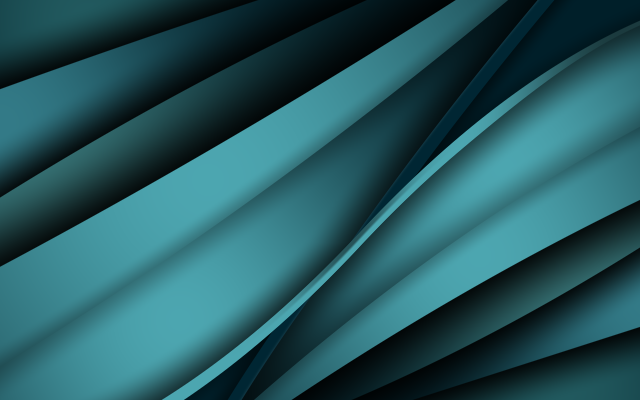
This background is drawn by a Shadertoy shader. Its source:

```glsl
// Overlapping teal paper sheets fanned diagonally, split by a bright twisted ribbon.

const vec3 DEEP = vec3(0.0, 0.095, 0.125);
const vec3 NAVY = vec3(0.0, 0.12, 0.16);
const vec3 PINE = vec3(0.13, 0.35, 0.37);
const vec3 SAGE = vec3(0.21, 0.44, 0.45);
const vec3 TEAL = vec3(0.20, 0.48, 0.53);
const vec3 AQUA = vec3(0.30, 0.65, 0.69);

// Antialiased coverage of the side where d is positive
float cover(float d) {
    float soft = 0.8 / iResolution.y;
    return smoothstep(-soft, soft, d);
}

// Signed height above a parabolic edge
float aboveArc(vec2 p, float base, float slope, float bend) {
    return p.y - (base + p.x * (slope + p.x * bend));
}

// Sheet lit by a round glow
vec3 sheet(vec2 p, vec2 centre, float radius, vec3 tint) {
    vec2 q = (p - centre) / radius;
    return mix(DEEP, tint, exp(-dot(q, q)));
}

// Contact shadow: darkest at d = 0, gone at d = width
float shade(float d, float width, float strength) {
    return 1.0 - strength * (1.0 - smoothstep(-0.25 * width, width, d));
}

// Fan in the upper left; each lower sheet shades the one above it
vec3 upperFan(vec2 p, float ribbonGap) {
    float e1 = aboveArc(p, 0.777, 0.362, -0.026);
    float e2 = aboveArc(p, 0.506, 0.624, -0.093);
    float e3 = aboveArc(p, 0.333, 0.533, 0.046);
    float e4 = aboveArc(p, 0.083, 0.610, 0.088);

    vec3 a = sheet(p, vec2(0.22, 0.95), 0.40, PINE) * shade(e1, 0.13, 1.0);
    vec3 b = sheet(p, vec2(0.00, 0.69), 0.50, TEAL) * shade(e2, 0.15, 1.0);
    vec3 c = sheet(p, vec2(0.15, 0.50), 0.58, SAGE) * shade(e3, 0.20, 1.0);
    vec3 d = sheet(p, vec2(0.52, 0.55), 0.95, AQUA) * shade(e4, 0.06, 0.30);
    vec3 e = sheet(p, vec2(0.45, 0.20), 0.64, AQUA);
    e *= shade(-e4, 0.09, 0.32) * shade(ribbonGap, 0.12, 0.75);

    vec3 col = mix(a, b, cover(-e1));
    col = mix(col, c, cover(-e2));
    col = mix(col, d, cover(-e3));
    return mix(col, e, cover(-e4));
}

// Fan in the lower right; each upper sheet shades the one below it
vec3 lowerFan(vec2 p, float ribbonGap) {
    float e1 = aboveArc(p, -0.628, 1.101, -0.176);
    float e2 = aboveArc(p, -0.542, 0.821, -0.106);
    float e3 = aboveArc(p, -0.269, 0.184, 0.139);
    float e4 = aboveArc(p, -0.331, 0.321, 0.0);

    vec3 a = sheet(p, vec2(1.26, 0.58), 0.62, AQUA);
    a *= shade(e1, 0.09, 0.35) * shade(ribbonGap, 0.12, 0.65);
    vec3 b = sheet(p, vec2(1.20, 0.36), 0.68, AQUA) * shade(-e1, 0.06, 0.30);
    vec3 c = sheet(p, vec2(1.45, 0.30), 0.48, SAGE) * shade(-e2, 0.17, 1.0);
    vec3 d = sheet(p, vec2(1.62, 0.25), 0.42, TEAL) * shade(-e3, 0.14, 1.0);
    vec3 e = sheet(p, vec2(1.40, 0.03), 0.40, PINE) * shade(-e4, 0.12, 1.0);

    vec3 col = mix(a, b, cover(-e1));
    col = mix(col, c, cover(-e2));
    col = mix(col, d, cover(-e3));
    return mix(col, e, cover(-e4));
}

// Dark wedge with a blade along its edge; inside is the depth past that edge
vec3 wedge(float inside, float bladeWidth, float ribbonGap) {
    vec3 blade = NAVY * 1.25 + 0.06 * exp(-inside * inside * 4e4);
    vec3 fill = NAVY * shade(inside - bladeWidth, 0.06, 0.55);
    fill *= shade(ribbonGap, 0.05, 0.3);
    return mix(blade, fill, cover(inside - bladeWidth));
}

void mainImage(out vec4 fragColor, in vec2 fragCoord) {
    vec2 p = fragCoord / iResolution.xy * vec2(1.6, 1.0);

    // S-shaped ribbon, thinning toward its upper end
    float t = p.x - 0.9;
    float above = p.y - (0.42 + 1.07 * t - 0.45 * t * abs(t));
    float thickness = mix(0.036, 0.012, smoothstep(1.15, 1.6, p.x));
    float below = -above - thickness;

    // Blades crossing the ribbon, measured sideways
    float upperBlade = p.x - (0.615 + p.y * (0.62 + 0.109 * p.y));
    float lowerBlade = 0.604 + p.y * (0.62 + 0.20 * p.y) - p.x;

    vec3 upper = upperFan(p, min(above, -upperBlade));
    upper = mix(upper, wedge(upperBlade, 0.042, above), cover(upperBlade));
    vec3 lower = lowerFan(p, min(below, -lowerBlade));
    lower = mix(lower, wedge(lowerBlade, 0.035, below), cover(lowerBlade));

    // Ribbon surface: dim at the twist and toward the upper right
    float twist = exp(-pow((p.x - 0.88) / 0.13, 2.0));
    float fold = smoothstep(0.3, 0.6, -above / thickness);
    vec3 ribbon = AQUA * (1.0 - 0.5 * twist * (1.0 - fold));
    ribbon *= mix(1.0, 0.35, smoothstep(1.15, 1.55, p.x));

    vec3 col = mix(ribbon, upper, cover(above));
    col = mix(col, lower, cover(below));
    fragColor = vec4(col, 1.0);
}
```
